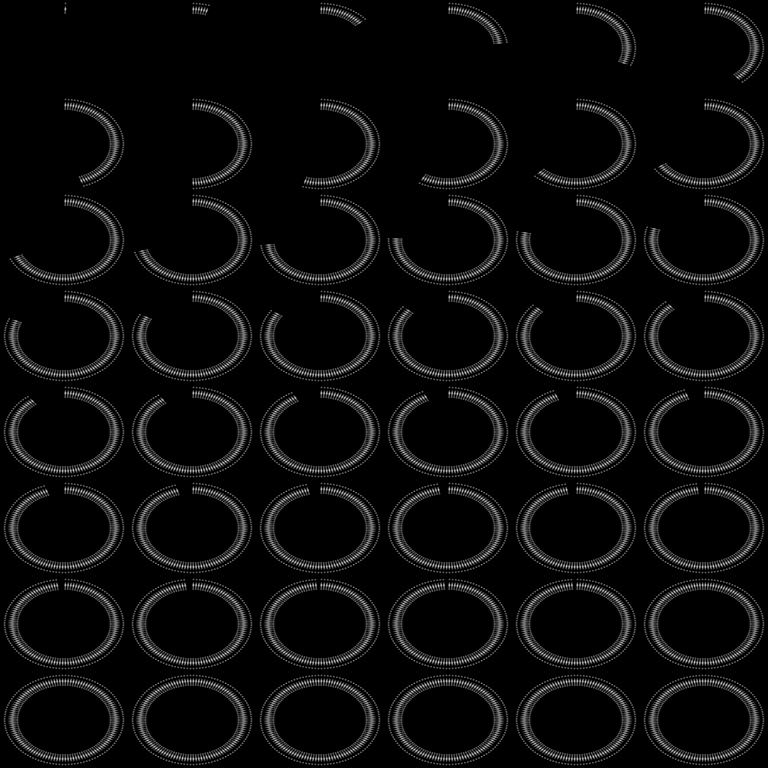
Give the GLSL for this pattern, as a three.js fragment shader.

```glsl
varying vec2 vUv;

const float TAU = 6.2831853;
const vec2 GRID = vec2(6.0, 8.0);
const float TICKS = 120.0;
const float FOOTPRINT = 1.0 / 512.0;
const int SAMPLES = 4;

// Cubic Bezier coordinate with end points 0 and 1
float bezier(float s, float a, float b) {
  float q = 1.0 - s;
  return 3.0 * q * q * s * a + 3.0 * q * s * s * b + s * s * s;
}

// Ease curve, solved for its parameter by bisection
float ease(float t, vec2 handleA, vec2 handleB) {
  float low = 0.0;
  float high = 1.0;
  for (int i = 0; i < 14; i++) {
    float middle = 0.5 * (low + high);
    if (bezier(middle, handleA.x, handleB.x) < t) low = middle;
    else high = middle;
  }
  return bezier(0.5 * (low + high), handleA.y, handleB.y);
}

// Fraction of the ring drawn in a cell, counted from the top left
float sweepOf(vec2 cell) {
  float index = cell.x + GRID.x * (GRID.y - 1.0 - cell.y);
  float t = clamp((index + 0.5) / 46.0, 0.0, 1.0);
  return ease(t, vec2(0.1, 0.0), vec2(0.0, 1.0));
}

float disc(vec2 p, float radius, float soft) {
  return 1.0 - smoothstep(radius - soft, radius + soft, length(p));
}

float band(float x, float inner, float outer, float soft) {
  return smoothstep(inner - soft, inner + soft, x)
       * (1.0 - smoothstep(outer - soft, outer + soft, x));
}

// Radial needle, widest and brightest near its middle
float needle(float across, float radius) {
  float offset = (radius - 0.405) / 0.013;
  float swell = exp(-offset * offset);
  float halfWidth = mix(0.11, 0.27, swell);
  float line = 1.0 - smoothstep(halfWidth - 0.05, halfWidth + 0.05, abs(across));
  return line * band(radius, 0.366, 0.434, 0.003) * mix(0.68, 0.95, swell);
}

// Ring of needles between two dotted circles
float dial(vec2 p, float sweep) {
  float radius = length(p);
  float turn = fract(atan(p.x, p.y) / TAU + 1.0);
  float slot = turn * TICKS;
  float across = fract(slot) - 0.5;
  float arc = across * radius * TAU / TICKS;
  float light = needle(across, radius);
  light = max(light, 0.85 * disc(vec2(arc, radius - 0.464), 0.0055, 0.001));
  light = max(light, 0.75 * disc(vec2(arc, radius - 0.363), 0.005, 0.001));
  return light * step(floor(slot) + 0.5, sweep * TICKS);
}

void main() {
  vec2 cell = min(floor(vUv * GRID), GRID - 1.0);
  float sweep = sweepOf(cell);

  // Average a small area so the fine ticks stay smooth
  float light = 0.0;
  for (int y = 0; y < SAMPLES; y++) {
    for (int x = 0; x < SAMPLES; x++) {
      vec2 jitter = (vec2(float(x), float(y)) + 0.5) / float(SAMPLES) - 0.5;
      vec2 point = (vUv + jitter * FOOTPRINT) * GRID - cell - 0.5;
      light += dial(point, sweep);
    }
  }
  light /= float(SAMPLES * SAMPLES);
  gl_FragColor = vec4(vec3(light), 1.0);
}
```
